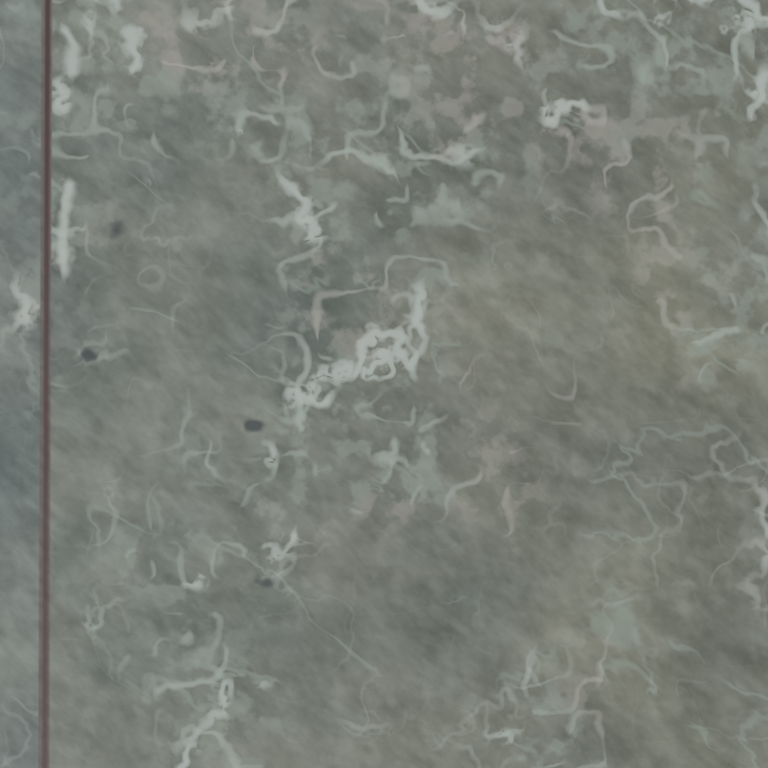
Give the GLSL for this texture, as a WebGL 1 fragment shader.

```glsl
precision highp float;
// Grey-green marble slab with short broken pale veins, dark pits and a narrow upright joint.
uniform vec2 u_resolution;

#define JOINT_X 0.057
#define JOINT_TILT 0.004
#define JOINT_HALF_WIDTH 0.0080
#define BOLD_WIDTH 0.0105
#define FINE_WIDTH 0.0065
#define FLECK_WIDTH 0.0052
#define HAIR_WIDTH 0.0042
#define VEIN_WARP 0.9
#define MOTTLE 0.125
#define GRAIN 0.070
#define PIT_CELLS 5.0
#define PIT_CHANCE 0.17

const vec3 STONE = vec3(0.458, 0.476, 0.447);
const vec3 WARM_SHIFT = vec3(0.012, 0.001, -0.018);
const vec3 PALE = vec3(0.690, 0.715, 0.700);
const vec3 GREEN_VEIN = vec3(0.555, 0.600, 0.565);
const vec3 PINK_VEIN = vec3(0.630, 0.605, 0.580);
const vec3 PIT = vec3(0.290, 0.310, 0.320);
const vec3 JOINT_DARK = vec3(0.320, 0.270, 0.265);
const vec3 JOINT_DUSTY = vec3(0.430, 0.405, 0.400);

float hash(vec2 p) {
  vec3 q = fract(vec3(p.xyx) * 0.1031);
  q += dot(q, q.yzx + 33.33);
  return fract((q.x + q.y) * q.z);
}

float noise(vec2 p) {
  vec2 cell = floor(p), f = fract(p);
  f = f * f * f * (f * (f * 6.0 - 15.0) + 10.0);
  vec2 right = vec2(1.0, 0.0);
  return mix(mix(hash(cell), hash(cell + right), f.x),
             mix(hash(cell + right.yx), hash(cell + 1.0), f.x), f.y);
}

float fbm(vec2 p) {
  float sum = 0.0, weight = 0.533;
  for (int i = 0; i < 4; i++) {
    sum += weight * noise(p);
    p = mat2(0.8, 0.6, -0.6, 0.8) * p * 2.03 + 17.3;
    weight *= 0.5;
  }
  return sum;
}

// Signed field whose zero lines are the veins.
float veinField(vec2 p, float scale) {
  vec2 bend = vec2(fbm(p * 13.0 + scale), fbm(p * 13.0 + scale + 41.0)) - 0.5;
  return noise(p * scale + VEIN_WARP * bend + scale * 7.0) - 0.5;
}

// Vein strength: ragged lines that taper out where the mask fades.
float vein(vec2 p, float scale, float width, float mask) {
  vec2 e = vec2(0.002, 0.0);
  float f = veinField(p, scale);
  vec2 slope = vec2(veinField(p + e, scale) - f, veinField(p + e.yx, scale) - f) / e.x;
  float d = abs(f) / (length(slope) + 0.25 * scale);
  float w = width * (0.25 + 0.75 * mask) * (0.45 + 1.1 * noise(p * 48.0 + scale));
  return mask * (1.0 - smoothstep(0.1 * w, w, d));
}

// Sparse rounded pits with ragged, soft rims.
float pits(vec2 p) {
  vec2 cell = floor(p * PIT_CELLS);
  vec2 centre = 0.2 + 0.6 * vec2(hash(cell + 3.1), hash(cell + 8.7));
  vec2 offset = (fract(p * PIT_CELLS) - centre) / PIT_CELLS;
  float radius = mix(0.007, 0.018, hash(cell + 5.9));
  float d = length(offset * vec2(0.9, 1.2)) + 0.012 * (noise(p * 90.0) - 0.5);
  float present = step(hash(cell + 12.4), PIT_CHANCE);
  return present * (1.0 - smoothstep(0.2 * radius, radius, d));
}

void main() {
  vec2 uv = gl_FragCoord.xy / u_resolution;
  float across = uv.x - JOINT_X - JOINT_TILT * uv.y;
  float leftTile = 1.0 - smoothstep(-0.002, 0.002, across);
  vec2 p = uv + vec2(3.0, 5.0) + step(across, 0.0) * vec2(7.3, 2.6);

  // Stone body: broad clouds, smears falling to the right, fine grain.
  vec2 along = mat2(0.77, 0.64, -0.64, 0.77) * p;
  float cloud = fbm(p * 5.0) - 0.5;
  float smear = fbm(along * vec2(21.0, 40.0)) - 0.5;
  float grain = fbm(along * vec2(65.0, 105.0)) - 0.5;
  vec3 color = STONE + MOTTLE * (cloud + smear) + GRAIN * grain;
  color += WARM_SHIFT * (smoothstep(0.1, 1.0, uv.x) + 1.6 * cloud - 0.35);
  color += leftTile * vec3(0.005, 0.012, 0.020);

  // Crushed fragments and veins gather in the same zones.
  float zone = smoothstep(0.40, 0.62, fbm(p * 4.6 + 23.0));
  float breaks = smoothstep(0.44, 0.66, noise(p * 15.0 + 61.0));
  float chips = smoothstep(0.38, 0.62, noise(p * 31.0 + 87.0));
  float pinkness = smoothstep(0.46, 0.64, fbm(p * 5.5 + 71.0));
  vec3 softTint = mix(GREEN_VEIN, PINK_VEIN, pinkness);
  float crushed = smoothstep(0.47, 0.70, fbm(p * 36.0 + 11.0)) * (0.15 + 0.85 * zone);
  color = mix(color, mix(softTint, PALE, 0.15), 0.50 * crushed);

  float hair = vein(along * vec2(0.7, 1.4), 7.0, HAIR_WIDTH, breaks);
  float fleck = vein(p + 0.9, 24.0, FLECK_WIDTH, chips * (0.12 + 0.88 * zone));
  float fine = vein(p, 12.0, FINE_WIDTH, breaks * (0.2 + 0.8 * zone));
  float bold = vein(p + 1.7, 6.5, BOLD_WIDTH, breaks * (0.25 + 0.75 * zone));
  color = mix(color, GREEN_VEIN, 0.50 * hair);
  color = mix(color, mix(softTint, PALE, 0.30), 0.65 * fleck);
  color = mix(color, mix(softTint, PALE, 0.50), 0.80 * fine);
  color = mix(color, mix(softTint, PALE, 0.85), 0.90 * bold);

  // Chipped pale seam that wanders beside the upper joint.
  float wander = 0.022 + 0.050 * (fbm(vec2(uv.y * 11.0, 4.0)) - 0.5);
  float seamMask = smoothstep(0.30, 0.60, noise(vec2(uv.y * 15.0, 9.0)));
  seamMask *= smoothstep(0.50, 0.56, uv.y);
  float seamWidth = 0.003 + 0.012 * seamMask * (0.3 + noise(p * 42.0));
  float seam = 1.0 - smoothstep(0.1 * seamWidth, seamWidth, abs(across - wander));
  color = mix(color, PALE, 0.80 * seam * seamMask);

  color = mix(color, PIT, 0.80 * pits(uv));

  // Joint: dusty filler around a dark brown core.
  float filler = 1.0 - smoothstep(0.65, 1.1, abs(across) / JOINT_HALF_WIDTH);
  float core = 1.0 - smoothstep(0.10, 0.70, abs(across - 0.001) / JOINT_HALF_WIDTH);
  color = mix(color, JOINT_DUSTY + 0.08 * grain, filler);
  color = mix(color, JOINT_DARK, core * mix(0.45, 1.0, uv.y));

  gl_FragColor = vec4(color, 1.0);
}
```
